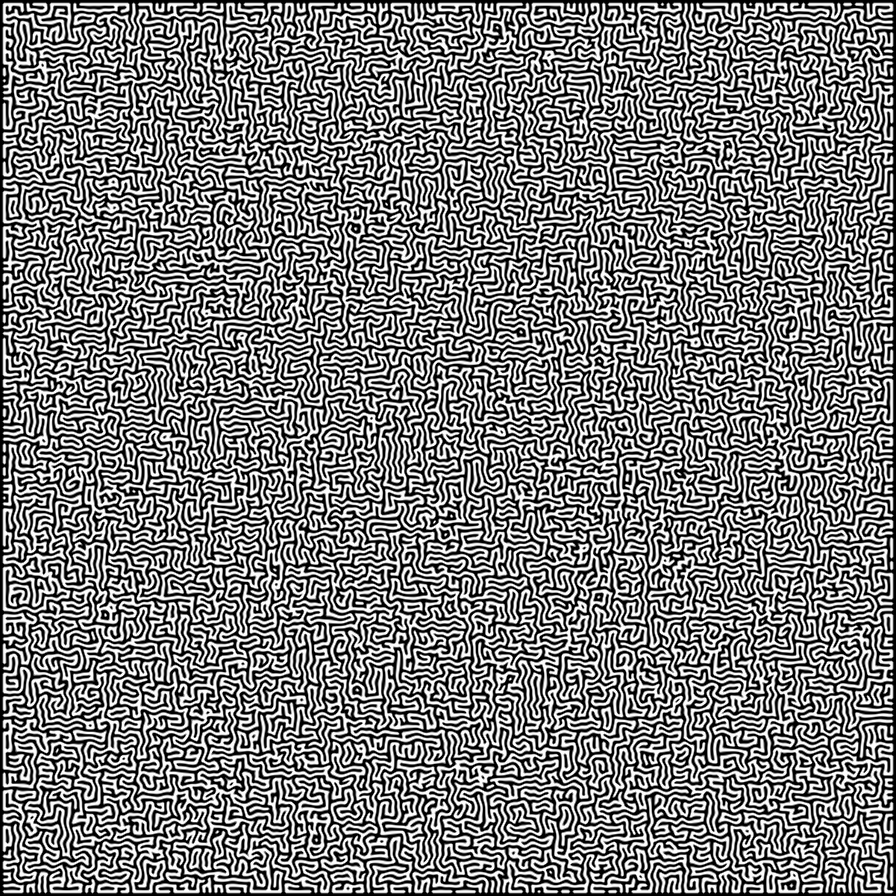
Write a three.js fragment shader that draws this pattern.

```glsl
varying vec2 vUv;

const float CORRIDORS = 152.0;
const float BLOCKS = 2.0 * CORRIDORS + 1.0;
const float EDGE_GAIN = 1.85;       // contrast of the rounded wall edges
const float WOBBLE = 0.42;          // in blocks
const float ROW_BIAS = 0.1;         // shortens straight runs
const vec3 WALL_COLOR = vec3(0.0);
const vec3 PATH_COLOR = vec3(0.99);

float hash(vec2 p, float seed) {
  vec3 q = fract(vec3(p, p.x + seed * 17.0) * vec3(0.1031, 0.1030, 0.0973));
  q += dot(q, q.yzx + 33.33);
  return fract((q.x + q.y) * q.z);
}

vec2 cardinal(float turn) {
  float angle = turn * 1.570796;
  return floor(vec2(cos(angle), sin(angle)) + 0.5);
}

// Axis of the straight bar that a root post starts with.
vec2 barAxis(vec2 root) {
  float level = mod(root.y, 2.0) < 0.5 ? 0.5 + ROW_BIAS : 0.5 - ROW_BIAS;
  return hash(root, 1.0) < level ? vec2(1.0, 0.0) : vec2(0.0, 1.0);
}

// Number of bars that touch a tip post.
float armCount(vec2 tip) {
  float count = 0.0;
  for (int i = 0; i < 4; i++) {
    vec2 side = cardinal(float(i));
    count += abs(dot(barAxis(tip + side), side));
  }
  return count;
}

// Bends the bar beside a tip that is isolated or fully crossed.
float arm(vec2 root, vec2 dir) {
  float present = abs(dot(barAxis(root), dir));
  for (int i = 0; i < 4; i++) {
    vec2 side = cardinal(float(i));
    vec2 tip = root + side;
    vec2 chosen = cardinal(floor(hash(tip, 3.0) * 4.0));
    if (dot(chosen, side) < -0.5) {
      float count = armCount(tip);
      if (abs(count - 2.0) > 1.5) {
        float turn = hash(root, 2.0) < 0.5 ? 1.0 : -1.0;
        vec2 across = vec2(-side.y, side.x) * turn;
        vec2 along = count < 2.0 ? side : -side;
        present = step(0.5, dot(dir, along + across));
      }
    }
  }
  return present;
}

// Even blocks are posts, odd blocks are cells, mixed ones may hold a wall.
float blockWall(vec2 index) {
  vec2 inset = min(index, BLOCKS - 1.0 - index);
  if (min(inset.x, inset.y) < 0.5) return 1.0;
  vec2 parity = mod(index, 2.0);
  float odd = parity.x + parity.y;
  if (odd < 0.5) return 1.0;
  if (odd > 1.5) return 0.0;
  vec2 first = floor((index - parity) * 0.5 + 0.25);
  bool firstIsRoot = mod(first.x + first.y, 2.0) > 0.5;
  return firstIsRoot ? arm(first, parity) : arm(first + parity, -parity);
}

// Interpolated blocks, cut at half height so that corners become round.
float mazeWall(vec2 p, float gain) {
  vec2 base = floor(p - 0.5);
  vec2 blend = p - 0.5 - base;
  float lower = mix(blockWall(base), blockWall(base + vec2(1.0, 0.0)), blend.x);
  float upper = mix(blockWall(base + vec2(0.0, 1.0)), blockWall(base + 1.0), blend.x);
  return clamp((mix(lower, upper, blend.y) - 0.5) * gain + 0.5, 0.0, 1.0);
}

// Layered sines that make straight runs lean and wander.
vec2 wobble(vec2 p, float amount) {
  vec2 phase = 2.0 * sin(p * 0.23 + 1.3 * sin(p.yx * 0.11));
  return amount * (sin(p.yx * 0.83 + phase) + 0.5 * sin(p.yx * 1.37 - phase.yx));
}

void main() {
  vec2 p = vUv * BLOCKS;
  vec2 inset = min(p, BLOCKS - p);
  float inner = smoothstep(1.0, 6.0, min(inset.x, inset.y));
  float coverage = mazeWall(p + wobble(p, WOBBLE * inner), EDGE_GAIN);
  gl_FragColor = vec4(mix(PATH_COLOR, WALL_COLOR, coverage), 1.0);
}
```
